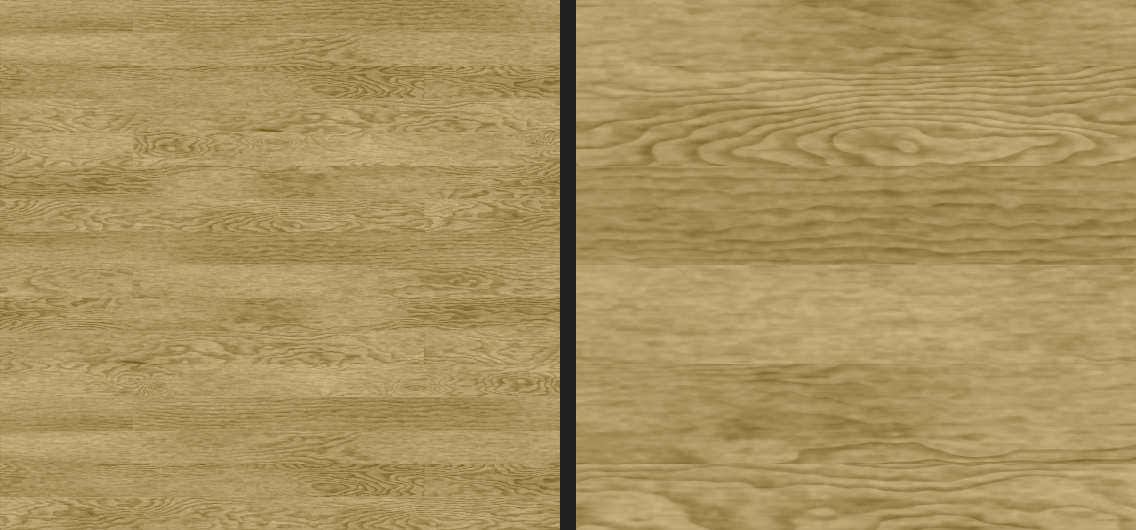
Left, the full canvas; right, a detail of the centre.
This texture is drawn by a Shadertoy shader. Its source:

```glsl
// Oak floor: sixteen rows of long planks with staggered joints, arched grain, pores and knots.

float hash(vec2 p) {
    p = fract(p * vec2(0.1031, 0.1137));
    p += dot(p, p.yx + 33.33);
    return fract((p.x + p.y) * p.x * 7.31);
}

float noise(vec2 p) {
    vec2 cell = floor(p), f = fract(p);
    f = f * f * (3.0 - 2.0 * f);
    return mix(mix(hash(cell), hash(cell + vec2(1, 0)), f.x),
               mix(hash(cell + vec2(0, 1)), hash(cell + vec2(1, 1)), f.x), f.y);
}

float fbm(vec2 p) {
    float sum = 0.0, amp = 0.55;
    for (int i = 0; i < 4; i++) {
        sum += amp * noise(p);
        p = p * 2.03 + 11.7;
        amp *= 0.38;
    }
    return sum;
}

// Soft elliptical spot in plank coordinates
float spot(vec2 q, vec2 center, vec2 radius) {
    vec2 d = (q - center) / radius;
    return exp(-dot(d, d));
}

// Brightness of one board: q.x runs along it, q.y across it, both 0 to 1
float board(vec2 q, int design) {
    float tone[8] = float[8](0.50, 0.65, 0.53, 0.74, 0.76, 0.55, 0.66, 0.63);
    float figure[8] = float[8](0.18, 0.6, 0.95, 0.7, 1.0, 0.85, 0.75, 0.55);
    float arch = figure[design];
    vec2 seed = vec2(17.3, 31.7) * float(design + 1);

    // Growth ring field, bulging around knots
    float field = 20.0 * arch * fbm(q * vec2(5.0, 1.4) + seed)
                + 9.0 * q.y * (1.2 - arch)
                + 0.4 * noise(q * vec2(80, 9) + seed);
    float knot = 0.0;
    if (design == 4) {
        field += 7.0 * spot(q, vec2(0.715, 0.34), vec2(0.026, 0.34))
               + 4.0 * spot(q, vec2(0.26, 0.3), vec2(0.05, 0.2));
        knot = 0.3 * spot(q, vec2(0.715, 0.34), vec2(0.009, 0.13))
             + 0.4 * spot(q, vec2(0.26, 0.3), vec2(0.018, 0.07));
    }
    float phase = fract(field);
    float ring = smoothstep(0.25, 0.84, phase) * (1.0 - smoothstep(0.84, 1.0, phase));
    ring *= 1.0 - smoothstep(0.45, 1.3, fwidth(field));
    float strength = mix(0.12, 0.62, smoothstep(0.3, 0.72, noise(q * vec2(6, 1.3) + seed + 5.0)));

    // Fibres, pores and broad shading
    float fibre = noise(q * vec2(18, 22) + seed) - 0.5;
    float speck = noise(q * vec2(110, 27) + seed) - 0.5;
    float grit = noise(q * vec2(240, 30) + seed + 3.0) - 0.5;
    float pore = smoothstep(0.58, 0.9, noise(q * vec2(60, 25) + seed + 9.0));
    float cloud = fbm(q * vec2(6, 1.5) + seed + 21.0) - 0.46;
    float t = tone[design] + 0.09 - ring * strength * (0.55 + 0.45 * arch)
            + 0.2 * fibre + 0.28 * speck + 0.22 * grit - 0.22 * pore + 0.7 * cloud - knot;

    // Smoky stains and a split
    if (design == 5) t -= 0.13 * spot(q, vec2(0.06, 0.5), vec2(0.06, 0.4));
    if (design == 3) {
        t -= 0.26 * spot(q, vec2(0.24, 0.6), vec2(0.05, 0.3));
        float bend = 0.94 + 0.9 * (q.x - 0.475);
        t -= 0.8 * spot(q, vec2(0.475, bend), vec2(0.032, 0.04));
    }
    return t;
}

void mainImage(out vec4 fragColor, in vec2 fragCoord) {
    vec2 uv = fragCoord / iResolution.xy;
    float down = (1.0 - uv.y) * 16.0;
    int row = clamp(int(floor(down)), 0, 15);

    // Even rows alternate two joints; odd rows join at the canvas edge
    float joint = row % 2 == 1 ? 0.0 : (row % 4 == 0 ? 0.237 : 0.758);
    vec2 q = vec2(fract(uv.x - joint), fract(down));

    // Thin, faint seams between boards
    vec2 edge = min(q, 1.0 - q) * vec2(1.0, 0.059);
    float pixel = 1.0 / iResolution.x;
    vec2 gap = 1.0 - smoothstep(vec2(0.0003), vec2(0.0003 + pixel), edge);
    float seam = max(gap.x * 0.15, gap.y * 0.08);

    // Eight board designs recur, some turned end for end
    int design[16] = int[16](0, 1, 2, 3, 4, 5, 6, 0, 7, 5, 3, 4, 0, 1, 2, 6);
    if (row == 7 || row == 9 || row == 11) q = 1.0 - q;

    float t = clamp(board(q, design[row]) - seam, -0.4, 1.25);
    vec3 color = mix(vec3(0.56, 0.47, 0.25), vec3(0.77, 0.68, 0.48), t);
    fragColor = vec4(color, 1.0);
}
```
